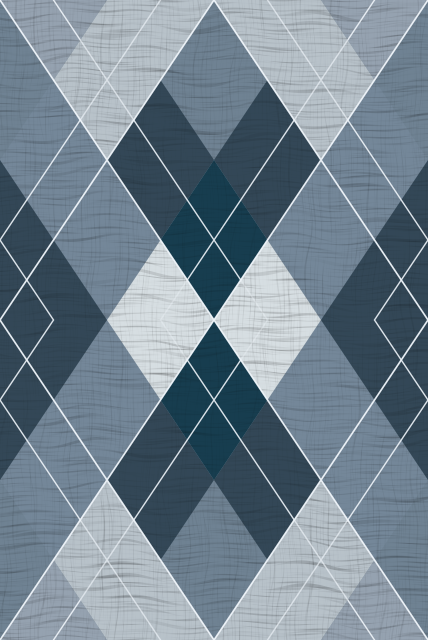
This pattern is drawn by a Shadertoy shader. Its source:

```glsl
const vec3 SLATE = vec3(0.435, 0.51, 0.575);
const vec3 SLATE_SOFT = vec3(0.455, 0.53, 0.60);
const vec3 NAVY = vec3(0.20, 0.28, 0.34);
const vec3 TEAL = vec3(0.09, 0.24, 0.31);
const vec3 SILVER = vec3(0.72, 0.76, 0.79);
const vec3 PEARL = vec3(0.84, 0.87, 0.885);
const vec3 HAZE = vec3(0.585, 0.635, 0.69);
const vec3 STITCH = vec3(0.94, 0.96, 0.98);

vec3 hash3(vec2 cell) {
    vec3 q = fract(cell.xyx * vec3(0.1031, 0.1030, 0.0973));
    q += dot(q, q.yxz + 33.33);
    return fract((q.xxy + q.yzz) * q.zyx);
}

// Soft coverage of a box given by its low and high corners
float patchMask(vec2 p, vec2 lo, vec2 hi, float soft) {
    vec2 d = abs(p - 0.5 * (lo + hi)) - 0.5 * (hi - lo);
    return 1.0 - smoothstep(-0.5 * soft, 0.5 * soft, max(d.x, d.y));
}

float lineMask(float dist, float halfWidth, float soft) {
    return 1.0 - smoothstep(halfWidth - 0.5 * soft, halfWidth + 0.5 * soft, dist);
}

// Tapered slubs running along x, one in each jittered cell
float slubs(vec2 p, vec2 freq, float thickness, float seed, float pixel) {
    vec2 q = p * freq;
    q.y += 0.3 * sin(p.x * 15.0 + seed) + 0.2 * sin(p.x * 31.0 + p.y * 9.0);
    q.x += hash3(vec2(floor(q.y), seed)).x * 7.0;
    vec3 r = hash3(floor(q) + seed * 17.0);
    vec2 f = fract(q);
    float taper = sin(3.14159 * f.x);
    float centre = mix(0.35, 0.65, r.x) + 0.3 * (r.y - 0.5) * (f.x - 0.5);
    float halfWidth = thickness * taper * (0.4 + 0.6 * r.y);
    float soft = freq.y * pixel;
    float edge = clamp((halfWidth - abs(f.y - centre)) / soft + 0.5, 0.0, 1.0);
    return edge * taper * r.z;
}

// Horizontal and vertical yarns woven at several scales
float linen(vec2 p, float pixel) {
    float weave = 0.0;
    for (int i = 0; i < 3; i++) {
        float k = float(i);
        weave += slubs(p, vec2(4.0 + 1.7 * k, 38.0 + 27.0 * k), 0.17, k + 1.0, pixel);
        weave += 0.55 * slubs(p.yx, vec2(2.6 + 1.3 * k, 45.0 + 31.0 * k), 0.10, k + 8.0, pixel);
    }
    return weave;
}

void mainImage(out vec4 fragColor, in vec2 fragCoord) {
    // Mirrored quadrant, then axes along the two diagonals
    vec2 grid = abs(8.0 * fragCoord / iResolution.xy - 4.0);
    vec2 diag = vec2(grid.x + grid.y, grid.y - grid.x);
    float soft = 1.3 * length(8.0 / iResolution.xy);

    // Argyle patches
    float pearl = patchMask(diag, vec2(0, -2), vec2(2, 0), soft);
    float silver = patchMask(diag, vec2(4, 0), vec2(6, 4), soft);
    vec3 col = mix(SLATE, SLATE_SOFT, patchMask(diag, vec2(2, -2), vec2(6, 0), soft));
    col = mix(col, HAZE, patchMask(diag, vec2(6, 0), vec2(8, 2), soft));
    col = mix(col, SILVER, silver);
    col = mix(col, NAVY, patchMask(diag, vec2(2, 0), vec2(4, 2), soft));
    col = mix(col, NAVY, patchMask(diag, vec2(2, -6), vec2(6, -2), soft));
    col = mix(col, TEAL, patchMask(diag, vec2(0, 0), vec2(2, 2), soft));
    col = mix(col, PEARL, pearl);

    // Linen texture, stronger on pale cloth
    float pixel = 1.0 / iResolution.x;
    float weave = linen(fragCoord * pixel, pixel);
    col *= 1.0 - weave * mix(0.10, 0.17, smoothstep(0.25, 0.7, col.g));

    // Stitching along the patch edges and through their middles
    float outer = min(abs(diag.y), abs(diag.x - 4.0));
    float inner = min(min(abs(diag.y - 1.0), abs(diag.x - 5.0)),
                      min(abs(diag.x - 1.0), abs(diag.y + 3.0)));
    float innerAlpha = 0.9 - 0.55 * pearl - 0.25 * silver;
    col = mix(col, STITCH, innerAlpha * lineMask(inner, 0.016, soft));
    col = mix(col, STITCH, 0.95 * lineMask(outer, 0.019, soft));

    fragColor = vec4(col, 1.0);
}
```
